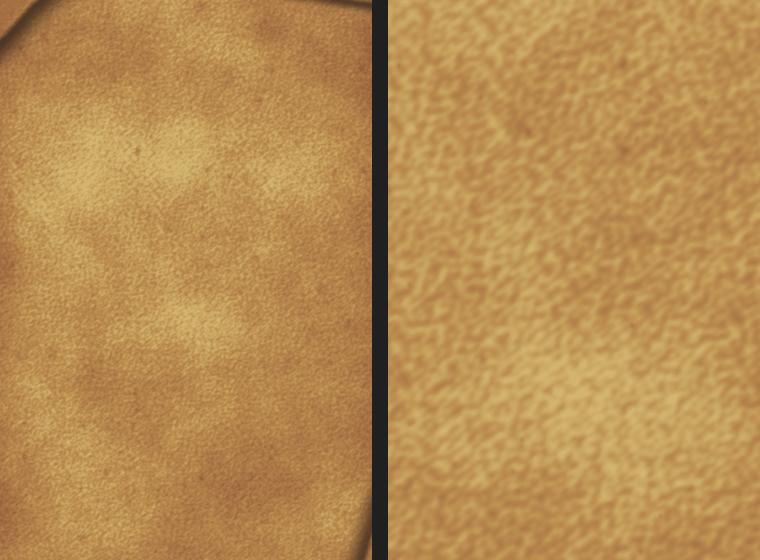
Left: the whole. Right: its middle third, enlarged.
Write a WebGL 1 fragment shader that draws this texture.

```glsl
precision highp float;
uniform vec2 u_resolution;

const vec3 SHADOW = vec3(0.25, 0.17, 0.12);
const vec3 UMBER  = vec3(0.47, 0.30, 0.20);
const vec3 RUST   = vec3(0.62, 0.41, 0.25);
const vec3 TAN    = vec3(0.68, 0.48, 0.28);
const vec3 OCHRE  = vec3(0.72, 0.53, 0.30);
const vec3 HONEY  = vec3(0.75, 0.58, 0.33);
const vec3 STRAW  = vec3(0.78, 0.64, 0.37);
const vec3 CREAM  = vec3(0.83, 0.71, 0.44);

vec2 hash2(vec2 cell) {
  vec2 k = vec2(dot(cell, vec2(127.1, 311.7)), dot(cell, vec2(269.5, 183.3)));
  return fract(sin(k) * 43758.547);
}

vec2 gradientAt(vec2 cell) {
  float angle = 6.28318 * hash2(cell).x;
  return vec2(cos(angle), sin(angle));
}

float gradientNoise(vec2 p) {
  vec2 i = floor(p), f = fract(p);
  vec2 w = f * f * f * (f * (f * 6.0 - 15.0) + 10.0);
  vec2 e = vec2(1.0, 0.0);
  float a = dot(gradientAt(i), f);
  float b = dot(gradientAt(i + e.xy), f - e.xy);
  float c = dot(gradientAt(i + e.yx), f - e.yx);
  float d = dot(gradientAt(i + e.xx), f - e.xx);
  return mix(mix(a, b, w.x), mix(c, d, w.x), w.y);
}

float fbm(vec2 p) {
  float sum = 0.0, amp = 1.0;
  for (int i = 0; i < 5; i++) {
    sum += amp * gradientNoise(p);
    p = mat2(1.6, 1.2, -1.2, 1.6) * p + 7.3;
    amp *= 0.52;
  }
  return sum;
}

float blob(vec2 p, vec2 center, vec2 radius) {
  vec2 q = (p - center) / radius;
  return exp(-dot(q, q));
}

float segmentDistance(vec2 p, vec2 a, vec2 b) {
  vec2 ab = b - a;
  return length(p - a - ab * clamp(dot(p - a, ab) / dot(ab, ab), 0.0, 1.0));
}

// Sparse soft specks, one candidate per cell
float specks(vec2 p, float scale, float density) {
  vec2 base = floor(p * scale);
  float sum = 0.0;
  for (int y = -1; y <= 1; y++) {
    for (int x = -1; x <= 1; x++) {
      vec2 cell = base + vec2(float(x), float(y));
      vec2 rnd = hash2(cell + 41.0);
      float size = mix(0.05, 0.13, rnd.y);
      float present = step(hash2(cell + 93.0).x, density);
      sum += present * blob(p * scale, cell + 0.2 + 0.6 * rnd, vec2(size, size * 1.3));
    }
  }
  return sum;
}

// Dark on the inner side of a curled edge, cut off where the curl begins
float curlShadow(float d, float reach) {
  float rise = smoothstep(-reach, 0.0, d);
  return rise * rise * (1.0 - smoothstep(0.0, 0.012, d));
}

// Fibrous grain: short slanted strokes with a leathery relief
float paperGrain(vec2 p) {
  vec2 slanted = mat2(0.80, -0.60, 0.60, 0.80) * p;
  float fine = gradientNoise(slanted * vec2(150.0, 225.0));
  vec2 pores = p * 105.0 + 0.5 * gradientNoise(p * 40.0);
  float relief = gradientNoise(pores + vec2(0.25, -0.25)) - gradientNoise(pores);
  return 0.075 * fine + 0.055 * relief;
}

vec3 paperColor(float t) {
  vec3 c = mix(UMBER, RUST, clamp((t - 0.47) / 0.15, 0.0, 1.0));
  c = mix(c, TAN, clamp((t - 0.62) / 0.06, 0.0, 1.0));
  c = mix(c, OCHRE, clamp((t - 0.68) / 0.04, 0.0, 1.0));
  c = mix(c, HONEY, clamp((t - 0.72) / 0.03, 0.0, 1.0));
  c = mix(c, STRAW, clamp((t - 0.75) / 0.03, 0.0, 1.0));
  return mix(c, CREAM, clamp((t - 0.78) / 0.05, 0.0, 1.0));
}

void main() {
  vec2 p = gl_FragCoord.xy / u_resolution.y;
  float width = u_resolution.x / u_resolution.y;
  float warp = fbm(p * 9.0 + 3.0);

  // Pale middle, cloudy stains and worn sides
  float tone = 0.698 + 0.06 * blob(p, vec2(0.42 * width, 0.62), vec2(0.36, 0.48));
  tone += 0.085 * fbm(p * vec2(4.5, 5.0) + 11.0);
  tone += 0.03 * gradientNoise(p * 28.0 + 5.0);
  float side = min(p.x, width - p.x) + 0.012 * warp;
  tone -= 0.05 * exp(-max(side, 0.0) / 0.035);
  tone -= 0.03 * blob(p, vec2(0.72 * width, 0.17), vec2(0.20, 0.16));

  // Larger marks, a faint crease and scattered specks
  vec2 bent = p + 0.008 * warp;
  tone -= 0.07 * blob(bent, vec2(0.72 * width, 0.95), vec2(0.035, 0.04));
  tone -= 0.10 * blob(p, vec2(0.37 * width, 0.73), vec2(0.006, 0.007));
  float crease = segmentDistance(bent, vec2(0.65 * width, 0.70), vec2(0.78 * width, 0.59));
  tone -= 0.025 * exp(-pow(crease / 0.007, 2.0));
  tone -= 0.06 * specks(p, 18.0, 0.16) + 0.045 * specks(p + 2.0, 45.0, 0.12);

  vec3 color = paperColor(tone + paperGrain(p));

  // Curled corners
  float topLeft = dot(p - vec2(0.0, 0.925), vec2(-0.70, 0.714)) + 0.004 * warp;
  float lowRight = dot(p - vec2(width, 0.06), vec2(0.95, -0.31)) + 0.004 * warp;
  float topRight = dot(p - vec2(width, 0.99), vec2(0.17, 0.985)) + 0.004 * warp;
  float shade = 0.85 * curlShadow(topLeft, 0.06) + 0.75 * curlShadow(lowRight, 0.05);
  shade += 0.8 * curlShadow(topRight, 0.028);
  color = mix(color, SHADOW, clamp(shade, 0.0, 0.9));
  color = mix(color, RUST, 0.5 * smoothstep(0.005, 0.02, topLeft));

  gl_FragColor = vec4(color, 1.0);
}
```
